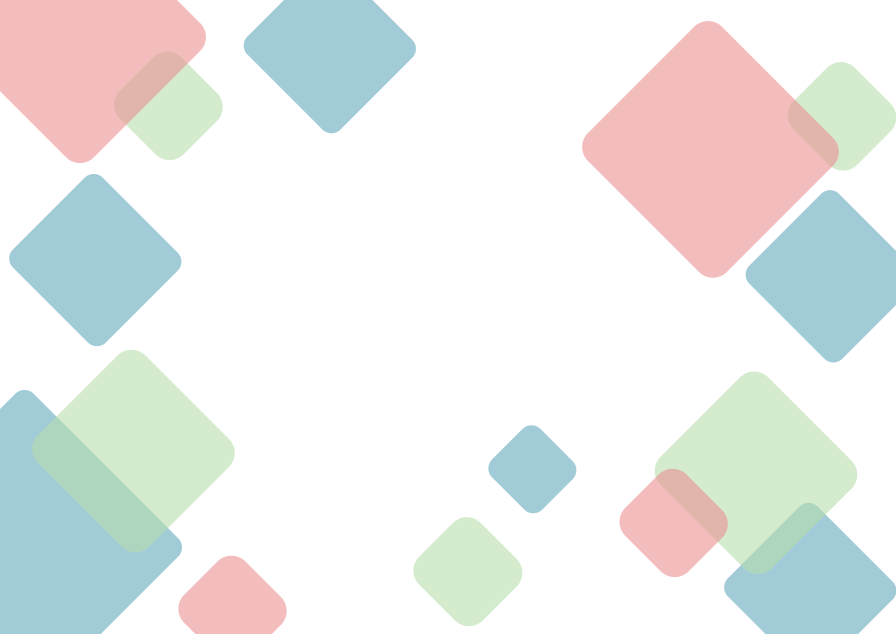
This background is drawn by a Shadertoy shader. Its source:

```glsl
const float CANVAS_WIDTH = 768.0;  // layout units across the canvas
const float STRETCH = 0.0175;      // slight elongation along the falling diagonal

const vec3 PAPER = vec3(1.0);
const vec4 BLUE  = vec4(0.632, 0.798, 0.844, 1.0);
const vec4 GREEN = vec4(0.717, 0.867, 0.683, 0.6);
const vec4 PINK  = vec4(0.922, 0.567, 0.572, 0.6);

const float TIGHT_CORNER = 11.0;
const float SOFT_CORNER = 17.0;

// Tiles: centre x, centre y, distance from centre to rounded tip
const vec3 BLUE_TILES[6] = vec3[6](
    vec3(282.7, 503.0, 73.8), vec3(81.7, 320.5, 73.8), vec3(712.9, 306.6, 73.8),
    vec3(456.3, 141.2, 37.7), vec3(694.5, 38.6, 73.8), vec3(23.4, 76.6, 132.6));
const vec3 GREEN_TILES[5] = vec3[5](
    vec3(144.4, 452.7, 46.5), vec3(721.7, 443.7, 46.5), vec3(114.4, 156.8, 86.8),
    vec3(648.0, 138.2, 86.8), vec3(401.0, 53.4, 46.7));
const vec3 PINK_TILES[4] = vec3[4](
    vec3(609.0, 415.4, 110.0), vec3(66.5, 513.7, 110.0),
    vec3(577.4, 95.2, 46.4), vec3(199.3, 20.7, 46.4));

// Signed distance to a rounded box turned by 45 degrees
float tileDistance(vec2 p, vec3 tile, float radius) {
    vec2 d = p - tile.xy;
    vec2 q = abs(vec2(d.x - d.y, d.x + d.y)) * sqrt(0.5);
    float side = (tile.z + radius * (sqrt(2.0) - 1.0)) * sqrt(0.5);
    vec2 e = q - side * vec2(1.0 + STRETCH, 1.0 - STRETCH) + radius;
    return length(max(e, 0.0)) + min(max(e.x, e.y), 0.0) - radius;
}

// Blend a translucent ink inside the shape, with a one-pixel soft edge
vec3 paint(vec3 base, vec4 ink, float dist, float pixel) {
    float coverage = clamp(0.5 - dist / pixel, 0.0, 1.0);
    return mix(base, ink.rgb, ink.a * coverage);
}

void mainImage(out vec4 fragColor, in vec2 fragCoord) {
    float pixel = CANVAS_WIDTH / iResolution.x;
    vec2 p = fragCoord * pixel;
    vec3 color = PAPER;

    // Layers from back to front
    for (int i = 0; i < BLUE_TILES.length(); i++)
        color = paint(color, BLUE, tileDistance(p, BLUE_TILES[i], TIGHT_CORNER), pixel);
    for (int i = 0; i < GREEN_TILES.length(); i++)
        color = paint(color, GREEN, tileDistance(p, GREEN_TILES[i], SOFT_CORNER), pixel);
    for (int i = 0; i < PINK_TILES.length(); i++)
        color = paint(color, PINK, tileDistance(p, PINK_TILES[i], SOFT_CORNER), pixel);

    fragColor = vec4(color, 1.0);
}
```
